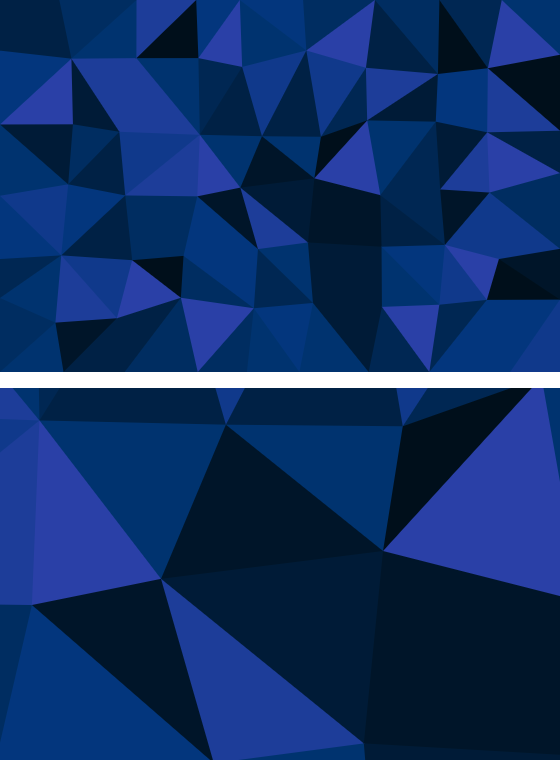
Top, the full canvas; bottom, a detail of the centre.
Reproduce this background procedurally as a Shadertoy shader.

```glsl
// Low-poly mosaic of flat blue triangles on a jittered grid.

const ivec2 GRID = ivec2(9, 6);    // cells across the canvas
const float JITTER = 0.22;         // vertex shift in cells, below 0.25 keeps cells convex
const uint SEED = 19u;
const int STEPS = 10;

// Cumulative area share below each tone step, dark to light
const float TONE_EDGES[STEPS] = float[](
    0.05, 0.11, 0.17, 0.265, 0.36, 0.48, 0.60, 0.72, 0.805, 0.89);

vec2 hash2(ivec2 cell) {
    uvec2 q = uvec2(cell + 64) * uvec2(1597u, 3571u) + SEED;
    uint n = (q.x ^ (q.y << 9)) * 747796u + 28911u;
    n = (n ^ (n >> 15)) * 668265u;
    n = (n ^ (n >> 13)) * 374761u;
    n ^= n >> 16;
    return vec2(n & 1023u, (n >> 10) & 1023u) / 1023.0;
}

// Jittered grid point; border points slide only along the border
vec2 vertex(ivec2 id) {
    vec2 shift = (hash2(id) * 2.0 - 1.0) * JITTER;
    if (id.x == 0 || id.x == GRID.x) shift.x = 0.0;
    if (id.y == 0 || id.y == GRID.y) shift.y = 0.0;
    return vec2(id) + shift;
}

// Signed distance to the line a-b, positive on its left
float edgeDistance(vec2 p, vec2 a, vec2 b) {
    vec2 e = b - a, d = p - a;
    return (e.x * d.y - e.y * d.x) / length(e);
}

// Coverage of the counter-clockwise triangle a, b, c
float coverage(vec2 p, vec2 a, vec2 b, vec2 c, float pixel) {
    float inside = min(edgeDistance(p, a, b),
                       min(edgeDistance(p, b, c), edgeDistance(p, c, a)));
    return clamp(inside / pixel + 0.5, 0.0, 1.0);
}

// Shuffle of 0..127, so the tones keep their shares
float shuffled(uint k) {
    k = (k * 45u + SEED) & 127u;
    k ^= k >> 3;
    k = (k * 77u) & 127u;
    k ^= k >> 4;
    k = (k * 53u) & 127u;
    k ^= k >> 3;
    return (float(k) + 0.5) / 128.0;
}

// Near-black navy through blue to violet blue
vec3 toneColor(int triangle) {
    float t = shuffled(uint(triangle));
    float level = 0.0;
    for (int i = 0; i < STEPS; i++) level += step(TONE_EDGES[i], t);
    return vec3(max(level - 6.8, 0.0) * 0.052,
                min(0.06 + 0.0235 * level, 0.127 + 0.0123 * level),
                0.105 + 0.055 * level);
}

void mainImage(out vec4 fragColor, in vec2 fragCoord) {
    vec2 p = fragCoord / iResolution.xy * vec2(GRID);
    float pixel = float(GRID.y) / iResolution.y;
    ivec2 home = ivec2(floor(p));
    vec4 sum = vec4(0.0);

    for (int y = -1; y <= 1; y++)
    for (int x = -1; x <= 1; x++) {
        ivec2 cell = home + ivec2(x, y);
        if (any(lessThan(cell, ivec2(0))) || any(greaterThanEqual(cell, GRID))) continue;

        // Corners in counter-clockwise order
        vec2 a = vertex(cell);
        vec2 b = vertex(cell + ivec2(1, 0));
        vec2 c = vertex(cell + ivec2(1, 1));
        vec2 d = vertex(cell + ivec2(0, 1));

        // Split along the shorter diagonal
        bool rising = distance(a, c) < distance(b, d);
        float first = rising ? coverage(p, a, b, c, pixel) : coverage(p, a, b, d, pixel);
        float second = rising ? coverage(p, a, c, d, pixel) : coverage(p, b, c, d, pixel);

        int index = 2 * (cell.y * GRID.x + cell.x);
        sum += first * vec4(toneColor(index), 1.0);
        sum += second * vec4(toneColor(index + 1), 1.0);
    }
    fragColor = vec4(sum.rgb / max(sum.a, 0.001), 1.0);
}
```
